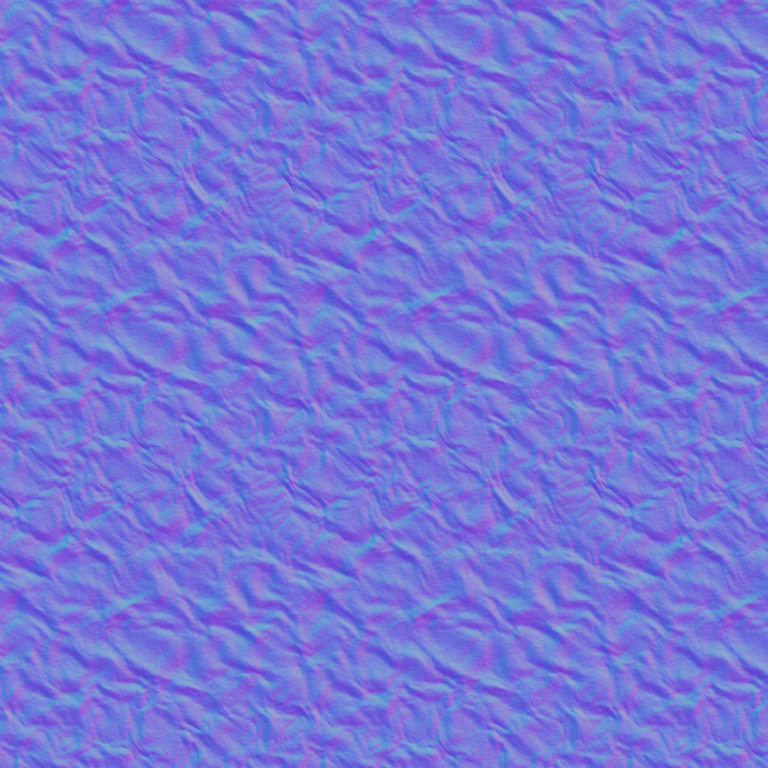
Reproduce this texture map procedurally as a Shadertoy shader.

```glsl
// Tangent-space normal map of a crumpled, rippled sheet, tiled 2.5 times each way.

vec2 hash2(vec2 cell) {
    vec3 h = fract(cell.xyx * vec3(0.1031, 0.1030, 0.0973));
    h += dot(h, h.yzx + 33.33);
    return fract((h.xx + h.yz) * h.zy);
}

// Unit gradient at a lattice corner that wraps after "period" cells
vec2 cornerGradient(vec2 cell, float period, float seed) {
    float angle = 6.2832 * hash2(mod(cell, period) + seed).x;
    return vec2(cos(angle), sin(angle));
}

float gradientNoise(vec2 q, float period, float seed) {
    vec2 cell = floor(q), f = fract(q), e = vec2(1.0, 0.0);
    vec2 w = f * f * f * (f * (f * 6.0 - 15.0) + 10.0);
    float a = dot(cornerGradient(cell, period, seed), f);
    float b = dot(cornerGradient(cell + e.xy, period, seed), f - e.xy);
    float c = dot(cornerGradient(cell + e.yx, period, seed), f - e.yx);
    float d = dot(cornerGradient(cell + e.xx, period, seed), f - e.xx);
    return mix(mix(a, b, w.x), mix(c, d, w.x), w.y);
}

// Rounded folds that meet in narrow creases
float foldNoise(vec2 q, float period, float seed) {
    float n = gradientNoise(q, period, seed);
    return sqrt(n * n + 0.003);
}

// Sparse tiny grains, some raised and some pitted
float specks(vec2 p) {
    vec2 q = p * 34.0, cell = floor(q);
    vec2 rnd = hash2(mod(cell, 34.0) + 211.0);
    vec2 place = hash2(mod(cell, 34.0) + 307.0);
    vec2 offset = fract(q) - 0.22 - 0.56 * place;
    float radius = mix(0.07, 0.12, rnd.y);
    float dome = exp(-dot(offset, offset) / (radius * radius));
    return step(rnd.x, 0.1) * sign(rnd.y - 0.3) * 1.7 * radius * dome / 34.0;
}

// Height over one unit tile; every layer wraps at the tile edge
float surfaceHeight(vec2 p) {
    float crumple = 0.5 + 0.5 * cos(6.2832 * p.y);
    vec2 warp = vec2(gradientNoise(p * 8.0, 8.0, 17.0),
                     gradientNoise(p * 8.0, 8.0, 43.0));
    vec2 w = p + 0.045 * warp;

    // Ripples falling to the right
    float h = mix(0.52, 0.26, crumple)
            * gradientNoise(vec2(w.x, w.x + 2.0 * w.y) * 9.0, 9.0, 5.0) / 9.0;
    // Rounded dents, then smaller folds
    h += 0.68 * gradientNoise(w * 13.0, 13.0, 71.0) / 13.0;
    h += mix(0.32, 0.58, crumple) * foldNoise(w * 21.0, 21.0, 97.0) / 21.0;
    // Steep creases in the crumpled band
    h += 0.26 * crumple
       * foldNoise(vec2(2.0 * w.x + w.y, w.y) * 11.0, 11.0, 131.0) / 11.0;
    // Fine wrinkles and grain
    h += 0.3 * gradientNoise(w * 37.0, 37.0, 151.0) / 37.0;
    h += 0.26 * gradientNoise(p * 83.0, 83.0, 173.0) / 83.0;
    return h + specks(p);
}

void mainImage(out vec4 fragColor, in vec2 fragCoord) {
    vec2 p = fragCoord / iResolution.xy * 2.5;

    // Slope by central differences
    vec2 e = vec2(0.0015, 0.0);
    vec2 slope = vec2(surfaceHeight(p + e.xy) - surfaceHeight(p - e.xy),
                      surfaceHeight(p + e.yx) - surfaceHeight(p - e.yx)) / (2.0 * e.x);

    // Soften the steepest slopes and encode the tilt as colour
    slope /= sqrt(1.0 + 0.12 * dot(slope, slope));
    vec2 tilt = -slope * vec2(0.096, 0.106);
    vec3 color = vec3(vec2(0.463, 0.462) + tilt, 0.86 - 1.0 * dot(tilt, tilt));
    fragColor = vec4(color, 1.0);
}
```
